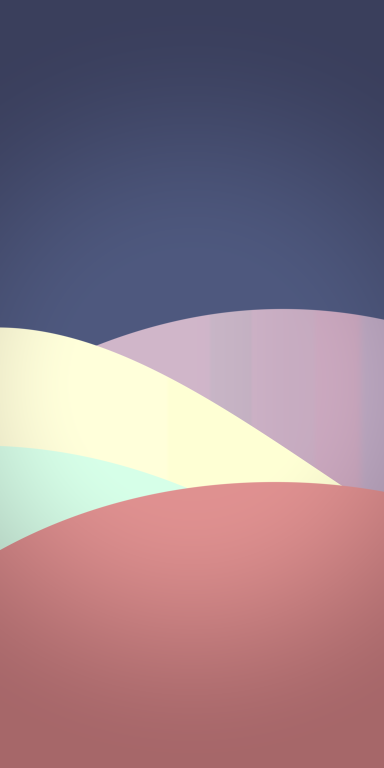
Write a Shadertoy shader that draws this background.

```glsl
// Layered pastel hills under a dusky blue sky.
// Each hill is a polynomial ridge line filled below with a smooth edge;
// a round vignette then darkens everything away from the centre.

const vec3 SKY   = vec3(0.306, 0.347, 0.496);
const vec3 MAUVE = vec3(0.815, 0.712, 0.790);
const vec3 CREAM = vec3(1.000, 1.000, 0.855);
const vec3 MINT  = vec3(0.840, 1.000, 0.910);
const vec3 CORAL = vec3(0.875, 0.567, 0.565);
const vec3 DUSK  = vec3(0.745, 0.710, 0.730);

// Cubic ridge height: base + x * (slope + x * (bend + x * twist))
float cubicRidge(float x, float base, float slope, float bend, float twist) {
    return base + x * (slope + x * (bend + x * twist));
}

// Symmetric dome falling away from its apex
float domeRidge(float x, vec2 apex, float bend, float quartic) {
    float d2 = (x - apex.x) * (x - apex.x);
    return apex.y - d2 * (bend + quartic * d2);
}

// Paint a colour below a ridge line
vec3 fillBelow(vec3 under, vec3 paint, float ridge, float y, float soft) {
    return mix(under, paint, smoothstep(-soft, soft, ridge - y));
}

// Soft-edged vertical stripe between two positions
float stripe(float x, float left, float right, float soft) {
    return smoothstep(left - soft, left + soft, x)
         - smoothstep(right - soft, right + soft, x);
}

// Mauve drifts darker to the right, with faint grey, pink and lilac stripes
vec3 mauveTint(float x) {
    vec3 tint = MAUVE - vec3(0.035, 0.040, 0.035) * smoothstep(0.5, 0.8, x);
    tint += vec3(-0.030, 0.000, -0.012) * stripe(x, 0.547, 0.655, 0.004);
    tint += vec3(0.015, -0.012, -0.006) * stripe(x, 0.820, 0.940, 0.010);
    return tint + vec3(-0.035, -0.005, 0.010) * smoothstep(0.92, 0.96, x);
}

// Cream has a slightly yellower right side
vec3 creamTint(float x) {
    return CREAM - vec3(0.002, 0.0, 0.022) * smoothstep(0.430, 0.442, x);
}

// Multiplier that fades from white to a dusk tint
vec3 vignette(vec2 fromCentre, float inner, float outer) {
    return mix(vec3(1.0), DUSK, smoothstep(inner, outer, length(fromCentre)));
}

void mainImage(out vec4 fragColor, in vec2 fragCoord) {
    vec2 uv = fragCoord / iResolution.xy;
    vec2 fromCentre = (uv - 0.5) * vec2(iResolution.x / iResolution.y, 1.0);
    float soft = 0.75 / iResolution.y;

    // Ridge lines, from the farthest to the nearest
    float mauveRidge = domeRidge(uv.x, vec2(0.737, 0.5977), 0.202, 0.0);
    float creamRidge = cubicRidge(uv.x, 0.5736, -0.0052, -0.393, 0.156);
    float mintRidge  = cubicRidge(uv.x, 0.4193, -0.0201, -0.189, 0.0);
    float coralRidge = domeRidge(uv.x, vec2(0.716, 0.3724), 0.154, 0.037);

    // Stack the hills over the sky
    vec3 color = SKY;
    color = fillBelow(color, mauveTint(uv.x), mauveRidge, uv.y, soft);
    color = fillBelow(color, creamTint(uv.x), creamRidge, uv.y, soft);
    color = fillBelow(color, MINT, mintRidge, uv.y, soft);
    color = fillBelow(color, CORAL, coralRidge, uv.y, soft);

    color *= vignette(fromCentre, 0.143, 0.495);
    fragColor = vec4(color, 1.0);
}
```
